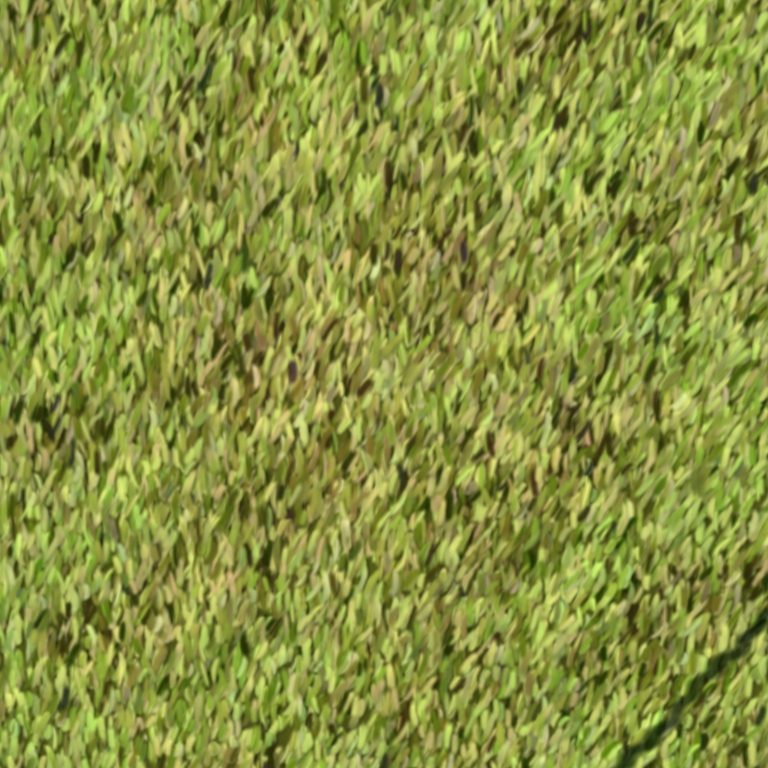
This texture is drawn by a WebGL 1 fragment shader. Its source:

```glsl
precision highp float;
uniform vec2 u_resolution;

vec4 hash4(vec2 p) {
  vec4 q = fract(p.xyxy * vec4(0.1031, 0.1030, 0.0973, 0.1099));
  q += dot(q, q.wzxy + 33.33);
  return fract((q.xxyz + q.yzzw) * q.zywx);
}

// Layered sines, roughly -1 to 1, for slow changes across the lawn
float patches(vec2 p) {
  return 0.45 * sin(p.x * 17.0 + 2.0 * sin(p.y * 11.0))
       + 0.35 * sin(p.y * 23.0 - p.x * 9.0 + 1.7)
       + 0.20 * sin(p.x * 51.0 + p.y * 37.0);
}

// Small tufts and hollows, a few blades wide
float tufts(vec2 p) {
  return sin(p.x * 113.0 + 3.0 * sin(p.y * 47.0 + p.x * 13.0))
       * sin(p.y * 79.0 + 2.5 * sin(p.x * 61.0 - p.y * 17.0));
}

// Grass tones from shadow to sunlit tip
vec3 grassTone(float t) {
  vec3 c = vec3(0.15, 0.17, 0.02);
  c = mix(c, vec3(0.37, 0.42, 0.08), smoothstep(0.06, 0.12, t));
  c = mix(c, vec3(0.46, 0.46, 0.20), smoothstep(0.19, 0.25, t));
  c = mix(c, vec3(0.53, 0.60, 0.20), smoothstep(0.28, 0.34, t));
  c = mix(c, vec3(0.66, 0.66, 0.38), smoothstep(0.51, 0.58, t));
  return mix(c, vec3(0.72, 0.77, 0.38), smoothstep(0.67, 0.75, t));
}

// Paints one layer of soft, leaning blades over the colour below
vec3 paintBlades(vec3 color, vec2 p, float layer) {
  vec2 cellSize = vec2(0.026, 0.040);
  vec2 offset = hash4(vec2(layer * 7.3, 5.1)).xy;
  vec2 cell = floor(p / cellSize + offset);

  for (int j = -1; j <= 1; j++) {
    for (int i = -1; i <= 1; i++) {
      vec2 id = cell + vec2(float(i), float(j));
      vec4 shape = hash4(id + 11.0 + layer * 37.0);
      vec4 tint = hash4(id + 91.0 + layer * 53.0);
      vec2 root = (id + shape.xy - offset) * cellSize;

      float lean = 0.06 + 0.35 * root.x + (shape.z - 0.5) * 1.0;
      float halfLength = mix(0.011, 0.023, shape.w) + 0.005 * clamp(root.y, 0.0, 1.0);
      float halfWidth = mix(0.0024, 0.0046, tint.x);
      vec2 d = p - root;
      float along = dot(d, vec2(sin(lean), cos(lean))) / halfLength;
      float across = dot(d, vec2(cos(lean), -sin(lean)));
      across += (tint.y - 0.5) * 0.009 * along * along;

      float width = halfWidth * (1.0 - 0.45 * along * along);
      float cover = 0.88 * smoothstep(0.0036, -0.0034, abs(across) - width)
                  * smoothstep(1.0, 0.45, abs(along));
      float shadow = smoothstep(0.005, -0.003, abs(across - 0.003) - width)
                   * smoothstep(1.1, 0.5, abs(along));

      // Lush and dry areas change both brightness and hue
      float region = patches(root);
      vec2 fromDry = (root - vec2(0.46, 0.50)) * vec2(1.0, 0.8);
      float dry = exp(-dot(fromDry, fromDry) * 14.0);
      vec3 blade = grassTone(0.05 + 0.93 * tint.z + 0.11 * region + 0.22 * tufts(root));
      float green = (tint.w - 0.5) * 1.3 + 0.12 - 0.50 * dry + 0.30 * region;
      blade += vec3(-0.09, 0.025, -0.05) * green;
      blade.b += 0.11 * smoothstep(0.82, 0.96, tint.y);
      blade *= 0.96 + 0.12 * fract(tint.w * 9.0);
      blade *= 1.0 + 0.07 * along;

      color *= 1.0 - 0.11 * shadow;
      color = mix(color, blade, cover);
    }
  }
  return color;
}

void main() {
  vec2 p = gl_FragCoord.xy / u_resolution.y;

  // Shaded soil, then blades from the deepest layer upwards
  vec3 color = vec3(0.28, 0.30, 0.08);
  for (int k = 0; k < 13; k++) {
    color = paintBlades(color, p, float(k));
  }
  color *= 1.0 + 0.07 * tufts(p * 0.8 + 0.3) + 0.05 * patches(p * 1.4 + 0.6);

  // Dark furrow through the lower right corner
  float furrow = 0.7 * (p.y - 1.05 * (p.x - 0.81));
  furrow += 0.004 * sin(p.x * 60.0) + 0.003 * sin(p.y * 170.0 + p.x * 40.0);
  float depth = smoothstep(0.015, 0.002, abs(furrow));
  color = mix(color, color * vec3(0.32, 0.38, 0.32), depth);

  gl_FragColor = vec4(clamp(color * 1.09, 0.0, 1.0), 1.0);
}
```
